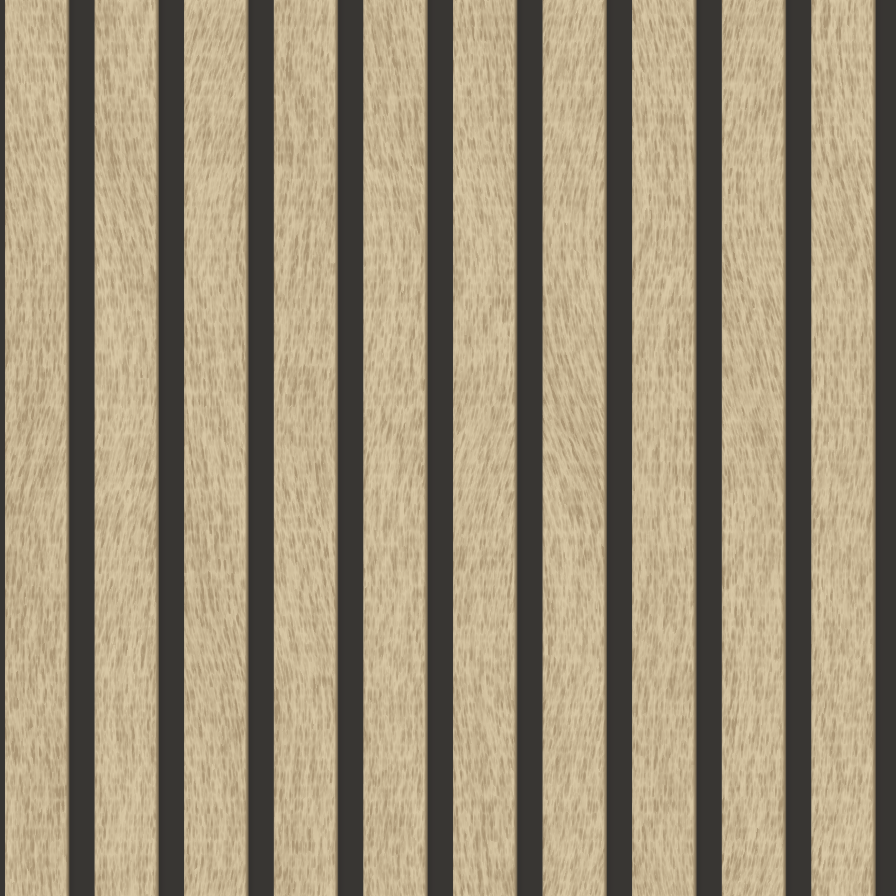
Give the GLSL for this texture, as a WebGL 2 fragment shader.

```glsl
#version 300 es
precision highp float;

uniform vec2 u_resolution;
out vec4 outColor;

const float TAU = 6.2831853;
const float SLATS = 10.0;
const float SLAT_LEFT = 0.055;
const float SLAT_RIGHT = 0.775;

const vec3 WOOD_LIGHT = vec3(0.85, 0.785, 0.65);
const vec3 WOOD_GRAIN = vec3(0.67, 0.59, 0.46);
const vec3 WOOD_SIDE = vec3(0.56, 0.49, 0.38);
const vec3 WOOD_EDGE = vec3(0.35, 0.31, 0.25);
const vec3 GAP = vec3(0.22, 0.21, 0.20);

vec2 hash2(vec2 p, float seed) {
  vec3 q = fract(vec3(p.xyx + seed * 17.3) * vec3(0.1031, 0.1030, 0.0973));
  q += dot(q, q.yzx + 33.33);
  return fract((q.xx + q.yz) * q.zy);
}

// Cellular flecks of random strength; rows wrap vertically
float flecks(vec2 p, float rows, float seed) {
  vec2 cell = floor(p);
  float nearest = 4.0;
  float strength = 0.0;
  for (int j = -1; j <= 1; j++) {
    for (int i = -1; i <= 1; i++) {
      vec2 id = cell + vec2(i, j);
      vec2 key = vec2(id.x, mod(id.y, rows));
      float d = length(id + 0.15 + 0.7 * hash2(key, seed) - p);
      if (d < nearest) {
        nearest = d;
        strength = hash2(key, seed + 5.0).x;
      }
    }
  }
  return strength * smoothstep(0.75, 0.12, nearest);
}

// Sideways drift of the fibres along a slat, periodic in y
float fibreBend(float y, vec2 rnd) {
  float sway = sin(TAU * (y + rnd.x)) * mix(0.08, 0.55, rnd.y);
  return sway + 0.09 * sin(TAU * (2.0 * y + rnd.y)) + 0.02 * sin(TAU * (5.0 * y + rnd.x));
}

// Growth lines from layered sines
float growthLines(float x, float y, vec2 rnd) {
  float phase = x * mix(6.0, 9.0, rnd.x) + 0.5 * sin(x * 5.0 + TAU * rnd.y);
  float ripple = 0.08 * sin(TAU * (9.0 * y + x)) + 0.05 * sin(TAU * (23.0 * y + 3.0 * x));
  float line = 0.5 + 0.5 * sin(TAU * (phase + ripple));
  float fade = 0.6 + 0.4 * sin(TAU * (y + rnd.y) + x * 4.0);
  return line * line * fade;
}

vec3 woodColor(vec2 p, float id) {
  vec2 rnd = hash2(vec2(id, 3.0), 1.0);
  vec2 rnd2 = hash2(vec2(id, 8.0), 2.0);
  float x = p.x + fibreBend(p.y, rnd);

  float streaks = flecks(vec2(x * 11.0, p.y * 20.0), 20.0, id + 1.0);
  float pores = flecks(vec2(x * 21.0, p.y * 64.0), 64.0, id + 21.0);
  float fibres = flecks(vec2(x * 30.0, p.y * 130.0), 130.0, id + 41.0);
  float lines = growthLines(x, p.y, rnd2);

  float grain = 0.40 * streaks + 0.62 * pores + 0.34 * fibres;
  grain += lines * (0.12 + 0.35 * pores + 0.18 * fibres);
  grain += 0.04 * sin(TAU * (p.y + rnd2.x) + x * 3.0) + 0.06 * (rnd2.y - 0.5);
  return mix(WOOD_LIGHT, WOOD_GRAIN, clamp(grain, 0.0, 1.0));
}

void main() {
  vec2 uv = gl_FragCoord.xy / u_resolution;
  float column = uv.x * SLATS;
  float id = floor(column);
  float x = fract(column);
  float px = SLATS / u_resolution.x;

  // Slat face with rounded, shaded sides
  float across = (x - SLAT_LEFT) / (SLAT_RIGHT - SLAT_LEFT);
  vec3 wood = woodColor(vec2(across, uv.y), id);
  wood *= 1.0 - 0.06 * smoothstep(0.05, 0.0, across);
  wood = mix(wood, WOOD_SIDE, 0.85 * smoothstep(0.935, 0.975, across));
  wood = mix(wood, WOOD_EDGE, 0.8 * smoothstep(0.97, 1.0, across));

  // Recess, a little darker beside the slat that shades it
  float beyond = fract(x - SLAT_RIGHT);
  vec3 gap = GAP * (1.0 - 0.08 * smoothstep(0.08, 0.0, beyond));

  float left = smoothstep(-0.5, 0.5, (x - SLAT_LEFT) / px);
  float right = smoothstep(-0.5, 0.5, (SLAT_RIGHT - x) / px);
  outColor = vec4(mix(gap, wood, left * right), 1.0);
}
```
